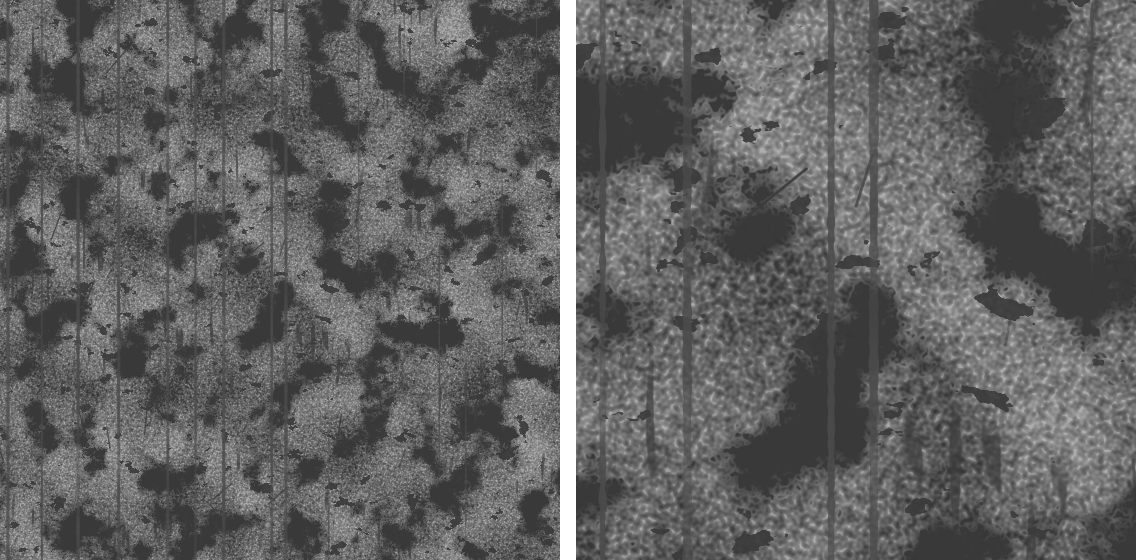
Left, the full canvas; right, a detail of the centre.
Reproduce this texture procedurally as a Shadertoy shader.

```glsl
// Worn grey metal: cloudy tone under fine grain, with crumbling dark stains,
// small sharp blots, vertical seams and short scratches.
// Layered gradient noise gives the surface; loops lay the seams and scratches.

vec2 hash2(vec2 p) {
    vec3 q = fract(p.xyx * vec3(0.1031, 0.1030, 0.0973));
    q += dot(q, q.yzx + 33.33);
    return fract((q.xx + q.yz) * q.zy);
}

vec2 gradientAt(vec2 cell) {
    float angle = 6.2832 * hash2(cell + 71.0).x;
    return vec2(cos(angle), sin(angle));
}

float gradientNoise(vec2 p) {
    vec2 i = floor(p), f = p - i, e = vec2(1.0, 0.0);
    vec2 u = f * f * f * (f * (f * 6.0 - 15.0) + 10.0);
    float low = mix(dot(gradientAt(i), f), dot(gradientAt(i + e), f - e), u.x);
    float high = mix(dot(gradientAt(i + e.yx), f - e.yx),
                     dot(gradientAt(i + e.xx), f - e.xx), u.x);
    return mix(low, high, u.y);
}

float fbm(vec2 p) {
    float sum = 0.0, amplitude = 1.0;
    for (int i = 0; i < 5; i++) {
        sum += amplitude * gradientNoise(p);
        p = mat2(1.6, 1.2, -1.2, 1.6) * p + 17.3;
        amplitude *= 0.55;
    }
    return sum;
}

float segmentDistance(vec2 p, vec2 a, vec2 b) {
    vec2 ab = b - a;
    return length(p - a - ab * clamp(dot(p - a, ab) / dot(ab, ab), 0.0, 1.0));
}

// Long wide seams on the left, thin broken ones on the right
float seams(vec2 p, float pixel) {
    float cover = 0.0;
    for (int i = 0; i < 16; i++) {
        vec2 h = hash2(vec2(float(i) * 7.0, 5.0));
        vec2 k = hash2(vec2(float(i) * 3.0, 41.0));
        float x = (float(i) + 0.15 + 0.7 * h.x) / 16.0;
        float thin = step(0.52, x);
        float width = mix(0.0012 + 0.0013 * h.y, 0.0007, thin);
        width += 0.0012 * gradientNoise(vec2(float(i) * 9.7, p.y * 130.0));
        float line = 1.0 - smoothstep(-0.5 * pixel, pixel, abs(p.x - x) - width);
        float span = 1.0 - smoothstep(0.0, 0.04, abs(p.y - k.x) - 0.1 - 0.15 * k.y);
        float wear = 0.85 + 0.7 * gradientNoise(vec2(float(i) * 5.3, p.y * 14.0));
        cover = max(cover, line * mix(1.0, span, thin) * clamp(wear, 0.0, 1.0));
    }
    return cover;
}

// Short, mostly steep marks
float scratches(vec2 p, float pixel) {
    float cover = 0.0;
    for (int i = 0; i < 32; i++) {
        vec2 start = hash2(vec2(float(i) * 5.0, 93.0));
        vec2 h = hash2(vec2(float(i) * 11.0, 17.0));
        float angle = 1.4 + 1.5 * (h.x - 0.5);
        vec2 end = start + (0.015 + 0.045 * h.y) * vec2(cos(angle), sin(angle));
        float d = segmentDistance(p, start, end) - 0.0007;
        cover = max(cover, (0.5 + 0.5 * h.y) * (1.0 - smoothstep(-0.5 * pixel, pixel, d)));
    }
    return cover;
}

void mainImage(out vec4 fragColor, in vec2 fragCoord) {
    float pixel = 1.0 / min(iResolution.x, iResolution.y);
    vec2 p = fragCoord * pixel;

    // Turned a little so the fine cells do not line up with the canvas
    vec2 turned = mat2(0.88, 0.47, -0.47, 0.88) * p;
    float fine = gradientNoise(turned * 330.0 + 400.0);
    float medium = gradientNoise(turned.yx * 170.0 + 600.0);
    float grain = 0.6 * (fine + medium);

    // Clouded base with grain, pale flecks and faint brushed streaks
    float stainField = fbm(p * 11.0 + 31.0);
    float tone = 0.43 + 0.2 * fbm(p * 8.0 + 3.0) + 0.3 * grain;
    tone -= 0.08 * smoothstep(-0.1, 0.3, stainField);
    tone += 0.08 * smoothstep(0.2, 0.42, fine) * smoothstep(0.3, 0.5, tone);
    tone += 0.05 * gradientNoise(p * vec2(22.0, 260.0) + 50.0);

    // Stains crumble into the grain; blots keep crisp edges
    float stain = smoothstep(0.17, 0.33, stainField + 0.35 * grain);
    tone = mix(tone, 0.222, stain);
    float blot = smoothstep(0.42, 0.46, fbm(p * vec2(24.0, 34.0) + 120.0));
    tone = mix(tone, 0.225, 0.9 * blot);

    // Vertical drips gathered in patches
    float drip = smoothstep(0.22, 0.4, gradientNoise(p * vec2(110.0, 14.0) + 80.0));
    drip *= smoothstep(0.05, 0.3, gradientNoise(p * 9.0 + 210.0));
    tone = mix(tone, 0.235, 0.7 * drip);

    tone = mix(tone, 0.235, scratches(p, pixel));
    tone = mix(tone, 0.295, 0.9 * seams(p, pixel));
    fragColor = vec4(vec3(clamp(tone, 0.215, 0.68)), 1.0);
}
```
